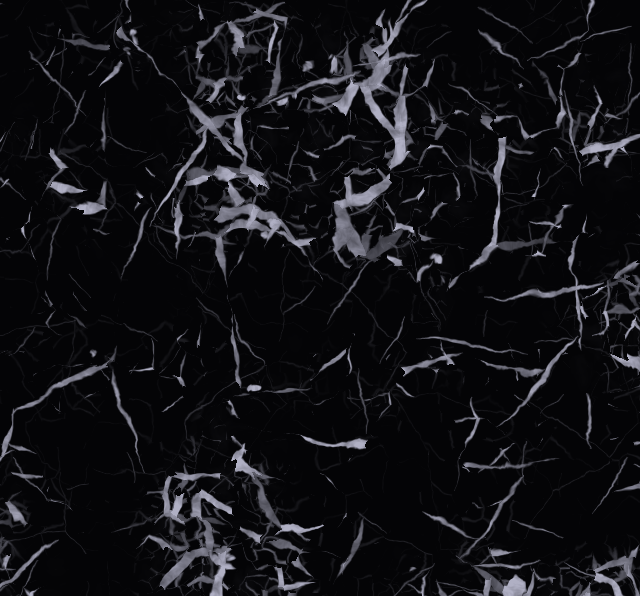
A WebGL 1 fragment shader for this texture:

```glsl
precision highp float;
// Black marble crossed by broken grey-white veins, shards and hairline cracks.
uniform vec2 u_resolution;

float hash(vec2 p) {
  vec3 h = fract(p.xyx * 0.1031);
  h += dot(h, h.yzx + 33.33);
  return fract((h.x + h.y) * h.z);
}

vec2 hash2(vec2 p) {
  return vec2(hash(p + 17.0), hash(p + 71.0));
}

// Layered, rotated and bent sines, roughly -1 to 1
float waves(vec2 p) {
  float sum = 0.0;
  float amp = 0.5;
  for (int i = 0; i < 4; i++) {
    p = mat2(0.8, -0.6, 0.6, 0.8) * p * 1.9 + 1.7;
    p += 0.45 * sin(p.yx * 1.1);
    sum += amp * sin(p.x) * sin(p.y);
    amp *= 0.55;
  }
  return sum;
}

float softness() {
  return max(0.002, 1.0 / u_resolution.y);
}

// Cell borders; each border has its own width and strength, or is left out
float veins(vec2 p, float scale, float width, float keep, float swell) {
  vec2 q = p * scale + 50.0;
  vec2 base = floor(q);
  vec2 nearId = base;
  vec2 nearPos = vec2(0.0);
  float nearest = 9.0;
  for (int y = -1; y <= 1; y++) {
    for (int x = -1; x <= 1; x++) {
      vec2 id = base + vec2(float(x), float(y));
      vec2 r = id + hash2(id) - q;
      if (dot(r, r) < nearest) {
        nearest = dot(r, r);
        nearId = id;
        nearPos = r;
      }
    }
  }
  float blur = scale * softness();
  float ink = 0.0;
  for (int y = -2; y <= 2; y++) {
    for (int x = -2; x <= 2; x++) {
      vec2 id = nearId + vec2(float(x), float(y));
      vec2 r = id + hash2(id) - q;
      vec2 gap = r - nearPos;
      float roll = hash(id + nearId) / keep;
      if (dot(gap, gap) > 0.0001 && roll < 1.0) {
        float d = dot(0.5 * (r + nearPos), normalize(gap));
        float w = width * scale * (roll + 1.6 * swell);
        float line = 1.0 - smoothstep(w - blur, w + blur, d);
        ink = max(ink, line * mix(0.3, 1.0, roll));
      }
    }
  }
  return ink;
}

// Scattered spindle-shaped streaks, thicker towards one end
float streaks(vec2 p, float scale, float width) {
  vec2 q = p * scale + 20.0;
  float blur = scale * softness();
  float ink = 0.0;
  for (int y = -1; y <= 1; y++) {
    for (int x = -1; x <= 1; x++) {
      vec2 id = floor(q) + vec2(float(x), float(y));
      vec2 r = q - id - hash2(id);
      float angle = 3.14 * hash(id + 5.0);
      float size = hash(id + 31.0);
      r = mat2(cos(angle), -sin(angle), sin(angle), cos(angle)) * r;
      float along = r.x / mix(0.15, 0.6, size);
      float taper = max(1.0 - along * along, 0.0) * (0.65 + 0.35 * along);
      float w = width * scale * mix(0.2, 1.0, size * size * size) * taper;
      float line = 1.0 - smoothstep(w - blur, w + blur, abs(r.y));
      line *= step(abs(along), 1.0) * step(hash(id + 53.0), 0.55);
      ink = max(ink, line * mix(0.3, 1.0, size));
    }
  }
  return ink;
}

void main() {
  vec2 p = gl_FragCoord.xy / u_resolution.y;
  vec2 ragged = vec2(waves(p * 34.0), waves(p * 34.0 + 60.0));
  vec2 bent = p + 0.02 * vec2(waves(p * 7.0), waves(p * 7.0 + 40.0)) + 0.005 * ragged;
  float cluster = smoothstep(-0.15, 0.4, waves(p * 3.0 + 4.0));
  float swell = waves(p * 9.0 + 11.0) + 0.35 * ragged.x;

  // Broad veins, shards and solid patches
  float ink = veins(bent, 5.0, 0.0055, 0.25, swell + 0.3 * cluster - 0.15);
  ink = max(ink, veins(bent + 3.1, 12.0, 0.0065, 0.36, swell + 0.9 * cluster - 0.6));
  ink = max(ink, veins(bent + 8.7, 22.0, 0.0042, 0.36, swell + cluster - 0.7));
  ink = max(ink, streaks(bent, 5.0, 0.0105));
  ink = max(ink, 0.8 * streaks(bent + 2.3, 10.0, 0.005));
  float patches = waves(bent * 9.0 + 7.0) + 0.3 * ragged.y;
  ink = max(ink, smoothstep(0.52, 0.64, patches - 0.4 * (1.0 - cluster)));

  // Hairline cracks and crushed dust
  ink = max(ink, 0.36 * veins(bent + 7.3, 8.0, 0.0006, 0.5, swell));
  ink = max(ink, mix(0.13, 0.5, cluster) * veins(bent + 1.7, 25.0, 0.0015, 0.35, swell));
  ink = max(ink, 0.55 * cluster * veins(bent + 5.9, 52.0, 0.0025, 0.45, swell - 0.3));

  // Cloudy mineral grain
  ink *= 0.92 + 0.35 * waves(p * 50.0);
  ink += 0.05 * cluster * max(waves(p * 28.0), 0.0);

  vec3 black = vec3(0.016, 0.016, 0.024);
  vec3 quartz = vec3(0.69, 0.69, 0.77);
  gl_FragColor = vec4(mix(black, quartz, clamp(ink, 0.0, 1.0)), 1.0);
}
```
